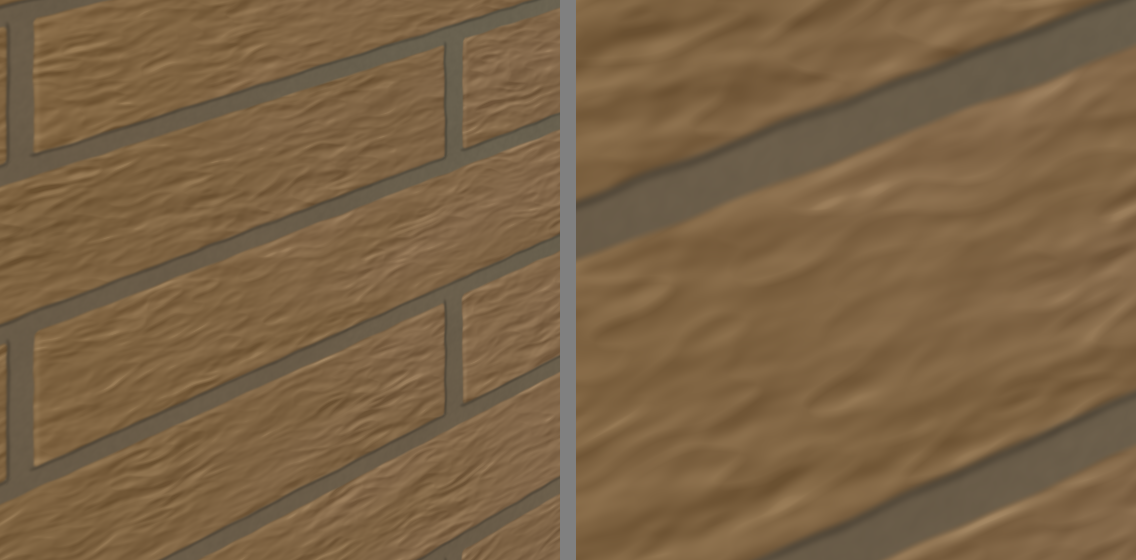
Left: the whole. Right: its middle third, enlarged.
Give the GLSL for this texture, as a three.js fragment shader.

```glsl
varying vec2 vUv;

const vec2 BRICK_PITCH = vec2(1.934, 0.284);
const vec2 HALF_JOINT = vec2(0.025, 0.02);
const vec3 BRICK_OCHRE = vec3(0.498, 0.388, 0.25);
const vec3 BRICK_ROSE = vec3(0.512, 0.405, 0.29);
const vec3 MORTAR_WARM = vec3(0.415, 0.362, 0.285);
const vec3 MORTAR_GREEN = vec3(0.41, 0.38, 0.31);

vec2 hash2(vec2 p) {
  vec3 q = fract(p.xyx * vec3(0.1031, 0.103, 0.0973));
  q += dot(q, q.yzx + 33.33);
  return fract((q.xx + q.yz) * q.zy);
}

float cornerSlope(vec2 cell, vec2 offset) {
  return dot(hash2(cell) * 2.0 - 1.0, offset);
}

float gradientNoise(vec2 p) {
  vec2 i = floor(p), f = fract(p);
  vec2 w = f * f * f * (f * (f * 6.0 - 15.0) + 10.0);
  vec2 e = vec2(1.0, 0.0);
  float low = mix(cornerSlope(i, f), cornerSlope(i + e, f - e), w.x);
  float high = mix(cornerSlope(i + e.yx, f - e.yx), cornerSlope(i + 1.0, f - 1.0), w.x);
  return mix(low, high, w.y);
}

float boxDistance(vec2 p, vec2 halfSize, float radius) {
  vec2 d = abs(p) - halfSize + radius;
  return length(max(d, 0.0)) + min(max(d.x, d.y), 0.0) - radius;
}

float band(float dist, float width) {
  return exp(-dist * dist / (width * width));
}

// Receding wall: x is stretched by depth, y counts courses upward
vec2 wallCoord(vec2 uv) {
  float along = uv.x / (1.0 - 0.238 * uv.x);
  float course = (uv.y - 0.402 - 0.382 * uv.x) / (0.284 - 0.0675 * uv.x);
  return vec2((along - 1.0036) / BRICK_PITCH.x, course);
}

// Wrinkled clay, drawn out along the brick
float clayHeight(vec2 p) {
  p.y += 0.06 * p.x + 0.018 * gradientNoise(p * vec2(7.0, 12.0));
  float folds = gradientNoise(p * vec2(9.0, 36.0));
  float creases = 1.0 - 2.0 * abs(gradientNoise(p * vec2(13.0, 44.0) + 17.0));
  float grain = gradientNoise(p * vec2(38.0, 90.0) + 41.0);
  return folds + 0.45 * creases + 0.22 * grain;
}

float reliefLight(vec2 p, vec2 towardLight) {
  return clayHeight(p) - clayHeight(p + towardLight);
}

vec3 brickColor(vec2 p, vec2 uv, float tone) {
  float blotch = gradientNoise(p * vec2(3.0, 9.0));
  float relief = reliefLight(p, vec2(-0.005, 0.007));
  float strength = 0.11 + 0.11 * smoothstep(-0.3, 0.4, gradientNoise(p * vec2(4.0, 8.0) + 9.0));
  float fleck = smoothstep(0.3, 0.6, relief) * 0.035;
  vec3 clay = mix(BRICK_OCHRE, BRICK_ROSE, smoothstep(0.0, 1.0, uv.x * 0.8 + blotch * 0.5));
  float shade = clamp(relief * strength, -0.075, 0.07) + fleck;
  return clay * (1.0 + 0.05 * blotch + tone) + shade * vec3(1.0, 0.94, 0.82);
}

vec3 mortarColor(vec2 p, vec2 uv) {
  float sand = gradientNoise(p * 65.0) + 0.5 * gradientNoise(p * 140.0);
  float stain = gradientNoise(p * vec2(5.0, 9.0) + 5.0);
  float green = smoothstep(0.9, 1.8, uv.x + uv.y);
  return mix(MORTAR_WARM, MORTAR_GREEN, green) * (1.0 + 0.035 * sand + 0.05 * stain);
}

void main() {
  // Running bond: every second course shifts by half a brick
  vec2 cell = wallCoord(vUv);
  vec2 surface = cell * BRICK_PITCH;
  cell.x += 0.5 * mod(floor(cell.y), 2.0);
  vec2 id = floor(cell);
  vec2 local = (fract(cell) - 0.5) * BRICK_PITCH;

  // Slightly uneven brick outline
  vec2 wobble = vec2(gradientNoise(surface * 24.0), gradientNoise(surface * 19.0 + 7.0));
  local += 0.004 * wobble;
  vec2 halfBrick = BRICK_PITCH * 0.5 - HALF_JOINT;
  float edge = boxDistance(local, halfBrick, 0.008);
  float inside = 1.0 - smoothstep(-0.003, 0.004, edge);

  float tone = (hash2(id + 20.0).x - 0.5) * 0.04;
  vec3 brick = brickColor(surface + id.y * 3.7, vUv, tone);
  vec3 mortar = mortarColor(surface, vUv);

  // Light catches the top and left rims, shade gathers below and right
  vec2 topLeft = vec2(local.x + halfBrick.x, halfBrick.y - local.y);
  vec2 lowerRight = vec2(halfBrick.x - local.x, local.y + halfBrick.y);
  float rim = max(band(topLeft.x - 0.006, 0.006), band(topLeft.y - 0.005, 0.005));
  float shade = max(band(lowerRight.x + 0.003, 0.005), band(lowerRight.y + 0.003, 0.005));
  float wear = 0.65 + 0.7 * gradientNoise(surface * vec2(16.0, 22.0) + 3.0);
  shade *= 1.0 - smoothstep(0.004, 0.014, edge);

  vec3 color = mix(mortar, brick, inside);
  color += rim * inside * wear * vec3(0.055, 0.055, 0.05);
  color *= 1.0 - 0.2 * shade * (0.6 + 0.5 * wear);
  gl_FragColor = vec4(color, 1.0);
}
```
